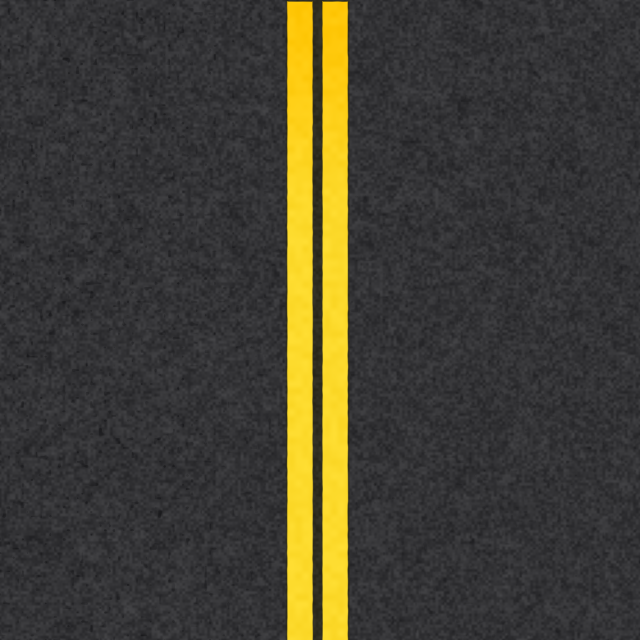
This texture is drawn by a three.js fragment shader. Its source:

```glsl
// Dark asphalt with a double yellow centre line running up the road.
// Grain is layered value noise; the two stripes are box distances with
// soft edges, a thin olive fringe and a warmer tint towards the top.
varying vec2 vUv;

#define LINE_MIDDLE 0.4962
#define LINE_OFFSET 0.0275
#define LINE_HALF_WIDTH 0.0198
#define LINE_TOP 0.9975
#define EDGE_SOFTNESS 0.0014
#define FRINGE_WIDTH 0.0042
#define GRAIN_SCALE 230.0
#define GRAIN_STRENGTH 0.15
#define ASPHALT vec3(0.200, 0.200, 0.210)
#define FRINGE vec3(0.165, 0.155, 0.070)
#define PAINT vec3(0.990, 0.855, 0.170)
#define PAINT_TOP vec3(1.000, 0.780, 0.030)

float hash(vec2 p) {
  vec3 q = fract(vec3(p.xyx) * 0.1031);
  q += dot(q, q.yzx + 33.33);
  return fract((q.x + q.y) * q.z);
}

float noise(vec2 p) {
  vec2 cell = floor(p);
  vec2 f = fract(p);
  f = f * f * (3.0 - 2.0 * f);
  float low = mix(hash(cell), hash(cell + vec2(1.0, 0.0)), f.x);
  float high = mix(hash(cell + vec2(0.0, 1.0)), hash(cell + vec2(1.0, 1.0)), f.x);
  return mix(low, high, f.y);
}

// Centred sum of octaves, finest first, each coarser one weaker.
float grain(vec2 p) {
  float sum = 0.0;
  float weight = 0.55;
  mat2 turn = mat2(0.8, 0.6, -0.6, 0.8);
  for (int i = 0; i < 4; i++) {
    sum += weight * (noise(p) - 0.5);
    p = turn * p * 0.52 + 17.3;
    weight *= 0.5;
  }
  return sum;
}

// Signed distance to the nearer of the two mirrored stripes.
float stripeDistance(vec2 p) {
  float across = abs(abs(p.x - LINE_MIDDLE) - LINE_OFFSET) - LINE_HALF_WIDTH;
  return max(across, p.y - LINE_TOP);
}

void main() {
  vec2 uv = vUv;

  // Asphalt: fine grain, faint slanted streaks on the left, dark pits
  float speckle = grain(uv * GRAIN_SCALE);
  float streak = noise(vec2(uv.x * 16.0 - uv.y * 32.0, uv.x * 7.0 + uv.y * 4.0)) - 0.5;
  float pit = smoothstep(0.79, 0.96, noise(uv * 140.0 + 41.0));
  float leftSide = 1.0 - smoothstep(0.25, 0.5, uv.x);
  vec3 color = ASPHALT + GRAIN_STRENGTH * speckle;
  color += 0.012 * streak * leftSide;
  color -= 0.05 * pit * mix(0.5, 1.0, leftSide);

  // Olive fringe around the stripes, filling the gap between them
  float d = stripeDistance(uv);
  float fringe = 1.0 - smoothstep(0.0, FRINGE_WIDTH, d);
  float gap = 1.0 - smoothstep(0.006, 0.010, abs(uv.x - LINE_MIDDLE));
  color = mix(color, FRINGE + 0.06 * speckle, max(0.75 * fringe, 0.6 * gap));

  // Paint: warmer at the top, lightly mottled
  vec3 paint = mix(PAINT, PAINT_TOP, smoothstep(0.62, 1.0, uv.y));
  paint += vec3(0.02, 0.035, 0.06) * (noise(uv * 90.0) - 0.5);
  float wobble = 0.0008 * (noise(uv * 110.0) - 0.5);
  float cover = 1.0 - smoothstep(-EDGE_SOFTNESS, EDGE_SOFTNESS, d + wobble);
  color = mix(color, paint, cover);

  gl_FragColor = vec4(clamp(color, 0.0, 1.0), 1.0);
}
```
